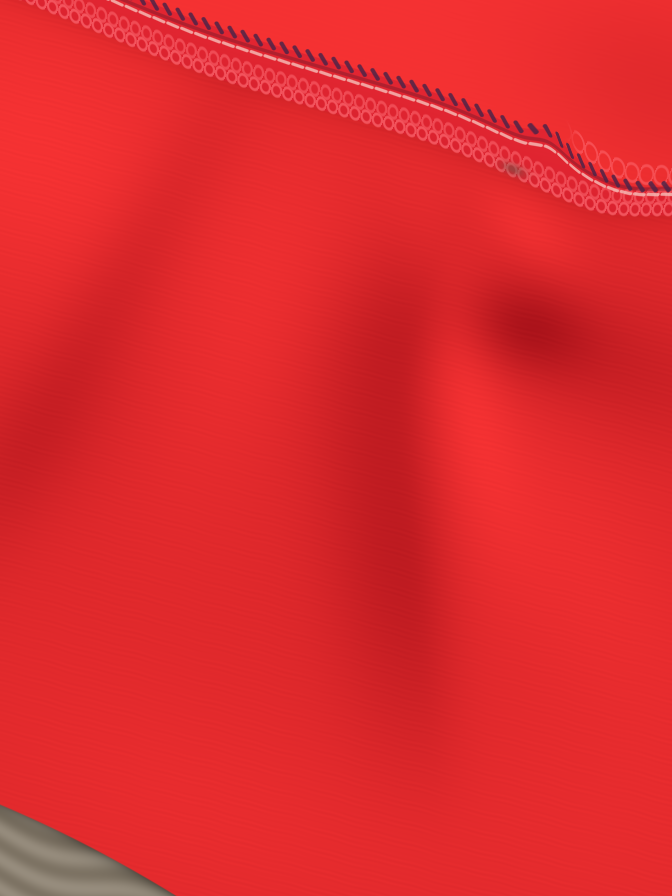
Reproduce this texture procedurally as a Shadertoy shader.

```glsl
mat2 rotate(float a) {
    float c = cos(a), s = sin(a);
    return mat2(c, -s, s, c);
}

// Soft elliptical light or shadow; the first radius lies along the angle
float glow(vec2 p, vec2 centre, vec2 radii, float angle) {
    vec2 q = rotate(angle) * (p - centre) / radii;
    return exp(-dot(q, q));
}

// Zero before the knee, then a straight rise
float bend(float x, float knee, float softness) {
    return softness * log(1.0 + exp((x - knee) / softness));
}

float seamBottom(float x) {
    return 1.01 - 0.42 * x + 0.13 * bend(x, 0.22, 0.03)
         - 0.17 * bend(x, 0.5, 0.02) + 0.48 * bend(x, 0.67, 0.015);
}

float seamHeight(float x) {
    return 0.057 + 0.012 * exp(-pow((x - 0.612) / 0.022, 2.0))
         - 0.025 * smoothstep(0.61, 0.72, x);
}

float cover(float distance, float blur) {
    return 1.0 - smoothstep(-blur, blur, distance);
}

// Repeated slanted thread segments along a row
float dashes(float along, float across, float period, float tilt, vec2 size, float blur) {
    vec2 q = vec2((fract(along / period) - 0.5) * period, across);
    q = rotate(tilt) * q;
    q.x -= clamp(q.x, -size.x, size.x);
    return cover(length(q) - size.y, blur);
}

// Repeated oval thread loops along a row
float loops(float along, float across, float period, vec2 radii, float blur) {
    vec2 q = vec2((fract(along / period) - 0.5) * period, across);
    q.x += across * 0.3;
    float ring = abs(length(q / radii) - 1.0) * min(radii.x, radii.y);
    return cover(ring - 0.0013, blur);
}

// Large folds in the cloth, as brightness
float foldLight(vec2 p) {
    float light = 0.63;
    light += 0.25 * glow(p, vec2(0.03, 0.84), vec2(0.22, 0.17), -0.4);
    light += 0.12 * glow(p, vec2(0.29, 0.66), vec2(0.22, 0.08), 1.2);
    light -= 0.22 * glow(p, vec2(0.14, 0.69), vec2(0.24, 0.05), 1.05);
    light -= 0.20 * glow(p, vec2(0.02, 0.49), vec2(0.16, 0.08), 0.8);
    light += 0.10 * glow(p, vec2(0.22, 0.10), vec2(0.25, 0.12), -0.4);

    // Long central crease, softer on its left side
    float creaseX = 0.438 + 0.65 * pow(max(p.y - 0.55, 0.0), 1.6)
                  + 0.09 * max(0.5 - p.y, 0.0);
    float side = p.x - creaseX;
    float width = mix(0.085, 0.05, smoothstep(-0.03, 0.03, side));
    float reach = smoothstep(0.02, 0.4, p.y) * (1.0 - smoothstep(0.6, 0.82, p.y));
    light -= 0.40 * reach * exp(-side * side / (width * width));

    // Right ridge and the hollow beside it
    light += 0.20 * glow(p, vec2(0.515, 0.60), vec2(0.18, 0.045), -1.35);
    light += 0.14 * glow(p, vec2(0.62, 0.40), vec2(0.24, 0.10), -0.9);
    light -= 0.48 * glow(p, vec2(0.585, 0.635), vec2(0.075, 0.05), -0.3);
    light -= 0.24 * glow(p, vec2(0.70, 0.59), vec2(0.16, 0.08), -0.35);
    light += 0.20 * glow(p, vec2(0.59, 0.745), vec2(0.07, 0.035), -0.7);
    light += 0.08 * glow(p, vec2(0.68, 0.08), vec2(0.20, 0.16), 0.0);
    return light;
}

// Fine slanted ribs with uneven strength
float weave(vec2 p) {
    vec2 q = rotate(-0.25) * p;
    float wobble = 0.5 * sin(q.x * 55.0) + 0.4 * sin(q.x * 131.0 + q.y * 23.0);
    float rib = sin(q.y * 1150.0 + wobble);
    float patches = 0.6 + 0.4 * sin(q.x * 37.0 + 2.0 * sin(q.y * 290.0));
    return rib * patches;
}

vec3 clothColor(float light) {
    return mix(vec3(0.66, 0.07, 0.10), vec3(1.0, 0.21, 0.21), clamp(light, 0.0, 1.0));
}

vec3 addSeam(vec3 color, vec2 p, float blur) {
    float across = p.y - seamBottom(p.x), height = seamHeight(p.x);
    float along = p.x - 0.35 * across;
    float band = cover(-across, blur) * cover(across - height, blur);
    vec3 pink = vec3(1.0, 0.43, 0.46), navy = vec3(0.30, 0.14, 0.28);
    color = mix(color, vec3(0.86, 0.13, 0.19), 0.75 * band);

    // Loop rows, then the pale and dark stitching
    float lace = loops(along, across - 0.007, 0.0125, vec2(0.0052, 0.0065), blur);
    lace = max(lace, 0.8 * loops(along, across - 0.021, 0.0125, vec2(0.005, 0.007), blur));
    color = mix(color, pink, 0.65 * lace);
    float flap = smoothstep(0.63, 0.65, p.x);
    float flapLoops = loops(along, across - height - 0.018 + 0.06 * (p.x - 0.65),
                            0.017, vec2(0.008, 0.010), blur);
    color = mix(color, pink, 0.5 * flap * flapLoops);
    float paleRow = across - height * 0.73;
    color = mix(color, vec3(0.45, 0.10, 0.17), 0.45 * cover(abs(paleRow - 0.006) - 0.002, blur));
    float pale = dashes(along, paleRow, 0.0155, -0.05, vec2(0.0055, 0.0018), blur);
    color = mix(color, vec3(0.96, 0.72, 0.70), 0.85 * pale);
    float dark = dashes(along, across - height, 0.0145, -0.75, vec2(0.006, 0.0022), blur);
    color = mix(color, navy, 0.85 * dark);
    return mix(color, vec3(0.47, 0.32, 0.28), 0.6 * glow(p, vec2(0.573, 0.811), vec2(0.014, 0.006), -0.4));
}

void mainImage(out vec4 fragColor, in vec2 fragCoord) {
    vec2 p = fragCoord / iResolution.y;
    float blur = 0.8 / iResolution.y;
    float across = p.y - seamBottom(p.x);
    float aboveSeam = smoothstep(0.0, 0.05, across);

    // Cloth below and above the seam
    float upperLight = 0.88 - 0.22 * glow(p, vec2(0.75, 0.90), vec2(0.16, 0.10), -0.4);
    float light = mix(foldLight(p), upperLight, aboveSeam);
    light -= 0.16 * exp(-abs(across) / 0.012) * (1.0 - aboveSeam);
    light += 0.035 * weave(p) * (1.0 - 0.7 * aboveSeam);
    vec3 color = addSeam(clothColor(light), p, blur);

    // Pale surface past the hem
    float hem = p.y - (0.102 - 0.42 * p.x - 0.5 * p.x * p.x);
    float streak = sin((p.y + 0.3 * p.x) * 190.0 + 2.0 * sin(p.x * 28.0));
    vec3 table = vec3(0.54, 0.50, 0.44) + 0.05 * streak;
    table *= 1.0 - 0.35 * exp(-abs(hem) / 0.008);
    color = mix(color, table, cover(hem, 1.5 * blur));
    fragColor = vec4(color, 1.0);
}
```
